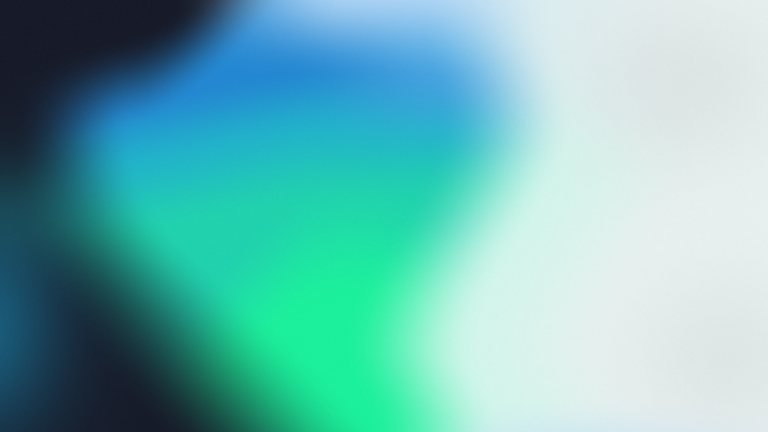
Write a Shadertoy shader that draws this background.

```glsl
// Soft blurred gradient: a blue to green sail between a dark left side and a pale right side.

const vec3 NIGHT = vec3(0.09, 0.105, 0.16);
const vec3 DEEP_BLUE = vec3(0.10, 0.40, 0.53);
const vec3 DEEP_TEAL = vec3(0.10, 0.31, 0.33);
const vec3 BLUE = vec3(0.14, 0.53, 0.82);
const vec3 SKY = vec3(0.32, 0.67, 0.89);
const vec3 CYAN = vec3(0.13, 0.70, 0.79);
const vec3 TEAL = vec3(0.13, 0.82, 0.68);
const vec3 GREEN = vec3(0.11, 0.94, 0.61);
const vec3 HAZE = vec3(0.70, 0.84, 0.96);
const vec3 MINT = vec3(0.82, 0.96, 0.92);
const vec3 PEARL = vec3(0.915, 0.94, 0.94);
const vec3 SILVER = vec3(0.86, 0.89, 0.89);

// Elliptic bell, 1 at its center
float glow(vec2 p, vec2 center, vec2 radius) {
    vec2 d = (p - center) / radius;
    return exp(-dot(d, d));
}

// Soft step of the given half width around zero
float softEdge(float d, float halfWidth) {
    return smoothstep(-halfWidth, halfWidth, d);
}

// Rounded version of max(x, 0)
float softRamp(float x, float roundness) {
    return 0.5 * (x + sqrt(x * x + roundness * roundness));
}

float hash(vec2 cell) {
    vec3 q = fract(cell.xyx * 0.1031);
    q += dot(q, q.yzx + 33.33);
    return fract((q.x + q.y) * q.z);
}

// Night with two dim glows at the left border
vec3 darkSide(vec2 p) {
    vec3 color = mix(NIGHT, DEEP_TEAL, 0.75 * glow(p, vec2(0.06, 0.49), vec2(0.22, 0.13)));
    return mix(color, DEEP_BLUE, 0.9 * glow(p, vec2(-0.05, 0.24), vec2(0.19, 0.25)));
}

// Vertical ramp of the sail; the green narrows to a column
vec3 sailColor(vec2 p) {
    float fromLeft = softRamp(0.72 - p.x, 0.08);
    float fromRight = softRamp(p.x - 0.90, 0.08);
    float greenLevel = p.y + fromLeft + 0.6 * fromRight;
    float blueLevel = p.y + 0.2 * fromLeft;
    vec3 color = mix(GREEN, TEAL, smoothstep(0.32, 0.62, greenLevel));
    color = mix(color, CYAN, smoothstep(0.53, 0.73, blueLevel));
    color = mix(color, BLUE, smoothstep(0.69, 0.86, blueLevel));
    return mix(color, SKY, smoothstep(0.65, 1.08, p.x) * smoothstep(0.62, 0.90, p.y));
}

// Coverage of the sail by its lower left and upper edges
float sailMask(vec2 p) {
    float left = 0.155 + softRamp(0.93 * (0.50 - p.y), 0.10);
    float top = 0.735 + 0.25 * p.x + 0.3 * smoothstep(0.30, 0.90, p.x);
    float leftWidth = mix(0.26, 0.14, smoothstep(0.10, 0.70, p.y));
    return softEdge(p.x - left, leftWidth) * softEdge(top - p.y, 0.11);
}

// Curved border where the pale side begins
float paleBorder(float y) {
    return 0.95 + 0.22 * smoothstep(0.20, 0.72, y)
         + 0.06 * (1.0 - smoothstep(0.0, 0.20, y))
         - 0.04 * smoothstep(0.72, 0.95, y);
}

// Mint near the border, pearl beyond, with faint silver patches
vec3 paleSide(vec2 p, float beyond) {
    vec3 tint = mix(MINT, vec3(0.86, 0.93, 0.94), smoothstep(0.55, 0.95, p.y));
    vec3 color = mix(tint, PEARL, smoothstep(0.08, 0.55, beyond));
    color = mix(color, SILVER, 0.9 * glow(p, vec2(1.58, 0.81), vec2(0.24, 0.20)));
    color = mix(color, SILVER, 0.8 * glow(p, vec2(1.68, 0.17), vec2(0.22, 0.20)));
    return mix(color, vec3(0.78, 0.89, 0.95), 0.7 * glow(p, vec2(1.35, -0.03), vec2(0.35, 0.06)));
}

void mainImage(out vec4 fragColor, in vec2 fragCoord) {
    // Canvas height is one unit, width is 16:9 of it
    vec2 p = fragCoord / iResolution.xy * vec2(16.0 / 9.0, 1.0);

    vec3 color = mix(darkSide(p), sailColor(p), sailMask(p));

    // Bright haze along the top
    float haze = smoothstep(0.39, 0.82, p.x) * smoothstep(0.82, 1.04, p.y);
    color = mix(color, HAZE, haze);

    // Pale right side
    float beyond = p.x - paleBorder(p.y);
    color = mix(color, paleSide(p, beyond), softEdge(beyond, 0.16));

    // Faint grain hides banding
    color += 0.006 * (hash(floor(p * 288.0)) - 0.5);

    fragColor = vec4(color, 1.0);
}
```
